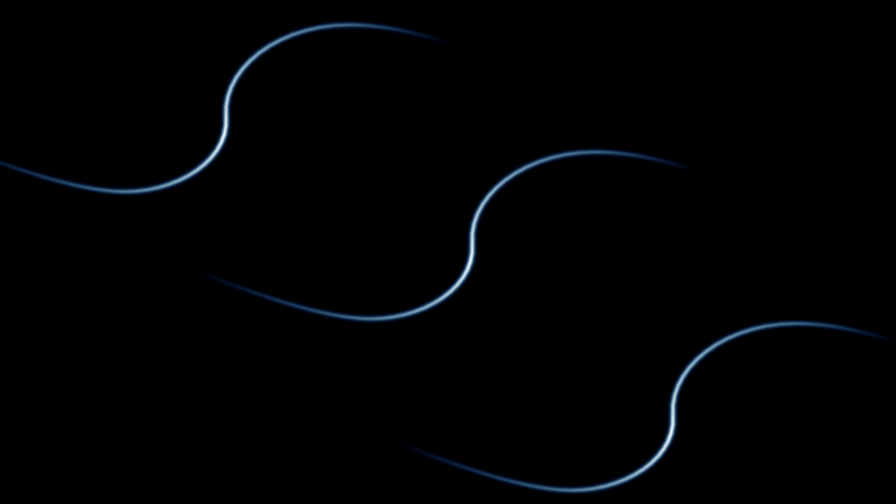
This background is drawn by a Shadertoy shader. Its source:

```glsl
// Three glowing S-shaped ribbons step down a black canvas from left to right.
// Each is a chain of four cubic Bezier arcs, traced as short chords; light
// is strongest near the bend and fades linearly to both tips.
#define CHORDS 14              // chords per Bezier arc
#define CENTER_WIDTH 0.0058    // glow radius at the brightest point
#define TIP_WIDTH 0.0042       // glow radius at the tips
#define PEAK_AT 1.85           // brightest place along the chain, 0 to 4
#define PEAK_LIGHT 0.96
#define LIGHT_CURVE vec3(1.8, 1.2, 0.85)   // blue when dim, white when bright

const int ARCS = 4;

// Control points around the inflection; neighbouring arcs share an end
const vec2 RIBBON[13] = vec2[13](
    vec2(-0.5435, -0.0556), vec2(-0.4509, -0.0914), vec2(-0.3005, -0.1488),
    vec2(-0.2009, -0.1488), vec2(-0.0944, -0.1488), vec2( 0.0063, -0.0856),
    vec2( 0.0,     0.0),    vec2(-0.0076,  0.0949), vec2( 0.1023,  0.1822),
    vec2( 0.2435,  0.1822), vec2( 0.3130,  0.1822), vec2( 0.3824,  0.1655),
    vec2( 0.4426,  0.1458));

vec2 bezier(int arc, float t) {
    int k = 3 * arc;
    float u = 1.0 - t;
    return u * u * u * RIBBON[k] + 3.0 * u * u * t * RIBBON[k + 1]
         + 3.0 * u * t * t * RIBBON[k + 2] + t * t * t * RIBBON[k + 3];
}

// Distance to a chord (x) and the position of the nearest point on it (y)
vec2 chordDistance(vec2 p, vec2 a, vec2 b) {
    vec2 ap = p - a, ab = b - a;
    float h = clamp(dot(ap, ab) / dot(ab, ab), 0.0, 1.0);
    return vec2(length(ap - ab * h), h);
}

// Brightness of one ribbon, centred on its inflection
float ribbonLight(vec2 p) {
    float nearest = 1e3, along = 0.0;
    for (int arc = 0; arc < ARCS; arc++) {
        vec2 a = bezier(arc, 0.0);
        for (int i = 0; i < CHORDS; i++) {
            vec2 b = bezier(arc, float(i + 1) / float(CHORDS));
            vec2 hit = chordDistance(p, a, b);
            if (hit.x < nearest) {
                nearest = hit.x;
                along = float(arc) + (float(i) + hit.y) / float(CHORDS);
            }
            a = b;
        }
    }
    float fade = min(along / PEAK_AT, (float(ARCS) - along) / (float(ARCS) - PEAK_AT));
    float d = nearest / mix(TIP_WIDTH, CENTER_WIDTH, fade);
    return PEAK_LIGHT * fade * exp(-d * d);
}

void mainImage(out vec4 fragColor, in vec2 fragCoord) {
    vec2 p = (fragCoord - 0.5 * iResolution.xy) / iResolution.y;

    // Ribbon centres follow a gently bent diagonal
    float light = 0.0;
    for (int i = -1; i <= 1; i++) {
        float n = float(i);
        vec2 center = vec2(0.0481, 0.0162) + n * vec2(0.4433, -0.2963)
                    - n * n * vec2(0.0451, 0.0440);
        light = max(light, ribbonLight(p - center));
    }

    fragColor = vec4(pow(vec3(light), LIGHT_CURVE), 1.0);
}
```
